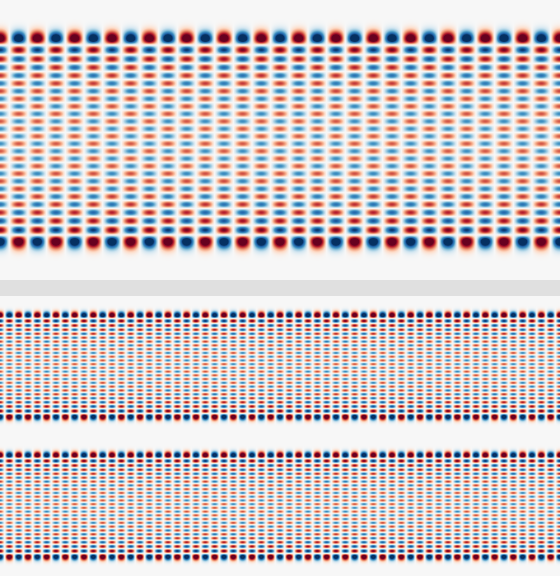
Top, the tile; bottom, the same tile 2 across and 2 down.
Write a Shadertoy shader that draws this pattern.

```glsl
// Spherical harmonic wave on a longitude-latitude map, red and blue lobes on off-white.
#define DEGREE 40      // total degree; rows of lobes = DEGREE - ORDER + 1
#define ORDER 15       // full waves across the width
#define GAIN 0.75      // contrast; the outermost rows saturate

const float PI = 3.14159265;

// Diverging ramp from deep blue (0) through off-white (5) to deep red (10)
const vec3 RAMP[11] = vec3[11](
    vec3(5, 48, 97), vec3(33, 102, 172), vec3(67, 147, 195), vec3(146, 197, 222),
    vec3(209, 229, 240), vec3(247, 247, 247), vec3(253, 219, 199), vec3(244, 165, 130),
    vec3(214, 96, 77), vec3(178, 24, 43), vec3(103, 0, 31));

vec3 divergingColor(float value) {
    float t = 5.0 + 5.0 * clamp(value, -1.0, 1.0);
    int i = min(int(t), 9);
    return mix(RAMP[i], RAMP[i + 1], t - float(i)) / 255.0;
}

// Normalized associated Legendre function, by upward recurrence in degree
float legendre(float cosTheta, float sinTheta) {
    float m = float(ORDER);
    float current = sqrt(0.5);
    for (int k = 1; k <= ORDER; k++)
        current *= sinTheta * sqrt(1.0 + 0.5 / float(k));

    float previous = 0.0;
    for (int n = ORDER + 1; n <= DEGREE; n++) {
        float l = float(n), k = l - 1.0;
        float a = sqrt((4.0 * l * l - 1.0) / (l * l - m * m));
        float b = sqrt((k * k - m * m) / (4.0 * k * k - 1.0));
        float next = a * (cosTheta * current - b * previous);
        previous = current;
        current = next;
    }
    return current;
}

void mainImage(out vec4 fragColor, in vec2 fragCoord) {
    vec2 uv = fragCoord / iResolution.xy;
    float longitude = 2.0 * PI * uv.x;
    float theta = PI * (1.0 - uv.y);   // angle from the top pole
    float wave = legendre(cos(theta), sin(theta)) * cos(float(ORDER) * longitude);
    fragColor = vec4(divergingColor(GAIN * wave), 1.0);
}
```
